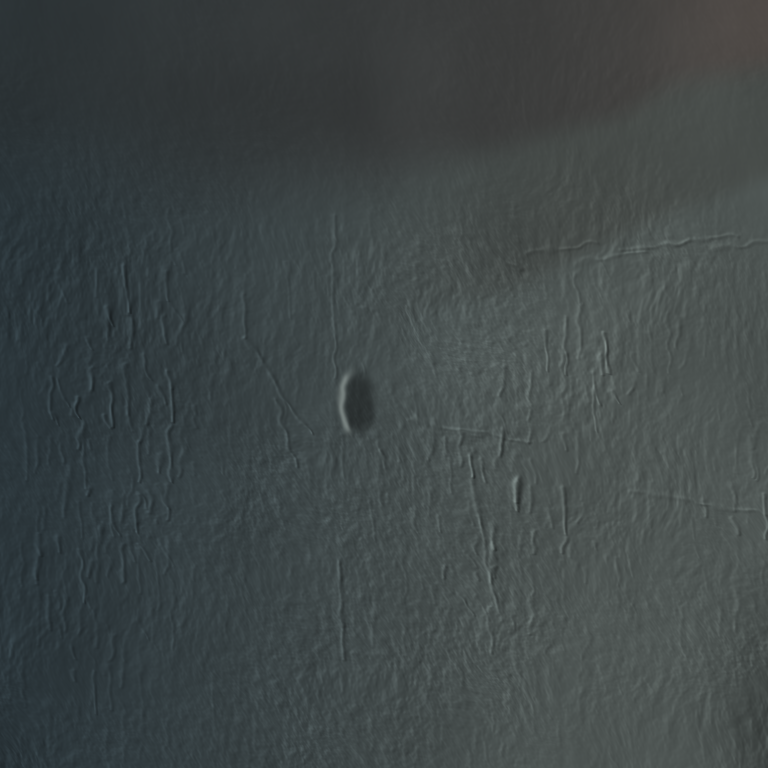
This texture is drawn by a Shadertoy shader. Its source:

```glsl
// Dim, slate-coloured painted plaster with worn grain, scratches and a dent.
// A height field of patchy noise and ridges is embossed by light from the left,
// over a soft wash of blue, grey and warm tones with slanted shadows at the top.

float hash(vec2 p) {
    vec3 q = fract(vec3(p.xyx) * 0.1031);
    q += dot(q, q.yzx + 33.33);
    return fract((q.x + q.y) * q.z);
}

float noise(vec2 p) {
    vec2 i = floor(p), f = fract(p);
    f = f * f * f * (f * (f * 6.0 - 15.0) + 10.0);
    float low = mix(hash(i), hash(i + vec2(1, 0)), f.x);
    float high = mix(hash(i + vec2(0, 1)), hash(i + vec2(1, 1)), f.x);
    return mix(low, high, f.y);
}

float fbm(vec2 p) {
    return 0.55 * noise(p) + 0.3 * noise(p * 2.1 + 7.3) + 0.15 * noise(p * 4.3 + 19.1);
}

vec2 warp(vec2 p, float scale, float amount) {
    return p + amount * (vec2(noise(p * scale), noise(p * scale + 31.0)) - 0.5);
}

float blob(vec2 p, vec2 centre, vec2 radius) {
    vec2 q = (p - centre) / radius;
    return exp(-dot(q, q));
}

float ridge(vec2 p, vec2 a, vec2 b, float width) {
    vec2 ab = b - a;
    float t = clamp(dot(p - a, ab) / dot(ab, ab), 0.0, 1.0);
    float d = length(p - a - ab * t) / (width * mix(1.0, 0.6, t));
    return exp(-d * d);
}

// Where the paint is most worn and ridged
float wear(vec2 p) {
    float w = blob(p, vec2(0.16, 0.48), vec2(0.09, 0.15));
    w += blob(p, vec2(0.64, 0.34), vec2(0.11, 0.15));
    w += 0.8 * blob(p, vec2(0.79, 0.54), vec2(0.07, 0.06));
    w += 0.9 * blob(p, vec2(0.97, 0.36), vec2(0.05, 0.05));
    w += 0.7 * blob(p, vec2(0.11, 0.23), vec2(0.07, 0.13));
    return 0.18 * smoothstep(0.85, 0.6, p.y) + w;
}

// One short stroke in each cell of a grid, leaning by tilt
float strokes(vec2 p, vec2 cell, float tilt, float seed) {
    vec2 home = floor(p / cell);
    float h = 0.0;
    for (int y = -1; y <= 1; y++)
    for (int x = -1; x <= 1; x++) {
        vec2 id = home + vec2(x, y);
        float r1 = hash(id + seed), r2 = hash(id + seed + 41.7), r3 = hash(id + seed + 83.1);
        vec2 centre = (id + 0.2 + 0.6 * vec2(r1, r2)) * cell;
        vec2 reach = vec2(tilt * (r2 - 0.6), 1.0) * cell.y * (0.12 + 0.4 * r1);
        float strength = r3 * r3 * wear(centre);
        h = max(h, strength * ridge(p, centre + reach, centre - reach, 0.0025 + 0.002 * r2));
    }
    return h;
}

// Long scratches, raised seams and a fan of scrapes beside the dent
float scratches(vec2 p) {
    float h = 0.5 * ridge(p, vec2(0.317, 0.62), vec2(0.319, 0.56), 0.003);
    h += 0.8 * ridge(p, vec2(0.319, 0.56), vec2(0.405, 0.435), 0.0035);
    h += 0.7 * ridge(p, vec2(0.360, 0.480), vec2(0.386, 0.39), 0.0035);
    h += 0.5 * ridge(p, vec2(0.434, 0.72), vec2(0.437, 0.51), 0.003);
    h += 0.8 * ridge(p, vec2(0.441, 0.27), vec2(0.448, 0.14), 0.0035);
    h += 0.7 * ridge(p, vec2(0.615, 0.38), vec2(0.648, 0.20), 0.0035);
    h += 0.8 * ridge(p, vec2(0.590, 0.70), vec2(0.680, 0.65), 0.005);
    for (float i = 0.0; i < 5.0; i++) {
        vec2 start = vec2(0.505 + 0.012 * i, 0.50 - 0.015 * i);
        h += 0.45 * ridge(p, start, start + vec2(0.025 + 0.012 * i, -0.05 + 0.01 * i), 0.004);
        vec2 seam = vec2(0.69 + 0.06 * i, 0.655 + 0.03 * hash(vec2(i, 4.0)));
        h += 0.5 * ridge(p, seam, seam + vec2(0.09, 0.012), 0.004);
    }
    h += 0.6 * ridge(p, vec2(0.535, 0.45), vec2(0.690, 0.425), 0.004);
    return h + 0.6 * ridge(p, vec2(0.820, 0.36), vec2(1.0, 0.33), 0.004);
}

// Upright and slanted grain in patches, with marks on top
float relief(vec2 p) {
    vec2 bent = warp(p, 14.0, 0.022), shaky = warp(p, 60.0, 0.007);
    float rough = mix(1.0, 0.22, smoothstep(0.66, 0.85, p.y + 0.1 * (p.x - 0.5)));
    rough *= 0.55 + 0.9 * noise(p * 8.0 + 5.0);
    float upright = fbm(bent * vec2(92.0, 52.0)) + 0.3 * noise(bent * vec2(115.0, 17.0));
    float slanted = 1.1 * fbm(vec2(bent.x + 0.7 * bent.y, bent.y - 0.7 * bent.x) * vec2(80.0, 50.0));
    float grain = mix(upright, slanted, smoothstep(0.3, 0.7, noise(p * 5.0 + 2.0)));
    float marks = strokes(shaky, vec2(0.019, 0.075), 0.15, 3.0);
    marks += 0.8 * strokes(shaky, vec2(0.022, 0.034), 1.1, 57.0);
    return 0.85 * rough * grain + 0.9 * marks + 0.6 * scratches(shaky);
}

// Broad wash of colour with two slanted shadow edges
vec3 wash(vec2 p) {
    vec3 c = mix(vec3(0.160, 0.202, 0.222), vec3(0.303, 0.331, 0.323), smoothstep(-0.1, 0.85, p.x));
    c *= 1.0 + 0.08 * blob(p, vec2(0.64, 0.54), vec2(0.15, 0.13));
    float wobble = 0.03 * (noise(p * 9.0) - 0.5);
    float lowEdge = 0.65 + 0.4 * (p.x - 0.72) + wobble;
    float band = smoothstep(-0.015, 0.025, p.y - lowEdge) * smoothstep(0.4, 0.75, p.x);
    c *= 1.0 - band * vec3(0.09, 0.11, 0.12);
    float topEdge = 0.77 + 0.28 * max(p.x - 0.5, 0.0) + 0.1 * max(0.3 - p.x, 0.0) + wobble;
    float softness = mix(0.12, 0.03, smoothstep(0.2, 0.7, p.x));
    vec3 shade = mix(vec3(0.168, 0.196, 0.206), vec3(0.272, 0.264, 0.255), p.x);
    shade += vec3(0.035, 0.022, 0.017) * blob(p, vec2(1.0), vec2(0.15, 0.2));
    c = mix(c, shade, smoothstep(-softness, softness, p.y - topEdge));
    c *= 1.0 - 0.2 * blob(p, vec2(1.0, 0.04), vec2(0.06, 0.12));
    return c * (0.93 + 0.14 * fbm(p * vec2(9.0, 6.0)));
}

void mainImage(out vec4 fragColor, in vec2 fragCoord) {
    vec2 p = fragCoord / iResolution.xy, lightStep = vec2(0.0015, -0.0009);
    float slope = relief(p + lightStep) - relief(p - lightStep);
    vec3 colour = wash(p) * (1.0 + slope * (slope > 0.0 ? 0.66 : 0.46));
    // Dent: dark hollow with a bright, ragged left rim
    vec2 q = (warp(p, 60.0, 0.008) - vec2(0.467, 0.475)) / vec2(0.024, 0.042);
    float r = length(q), offset = (r - 1.0) / 0.16;
    colour *= 1.0 - 0.33 * smoothstep(1.25, 0.55, r);
    float rim = exp(-offset * offset) * smoothstep(0.2, 0.75, -q.x);
    fragColor = vec4(mix(colour, vec3(0.50, 0.54, 0.53), 0.85 * rim), 1.0);
}
```
